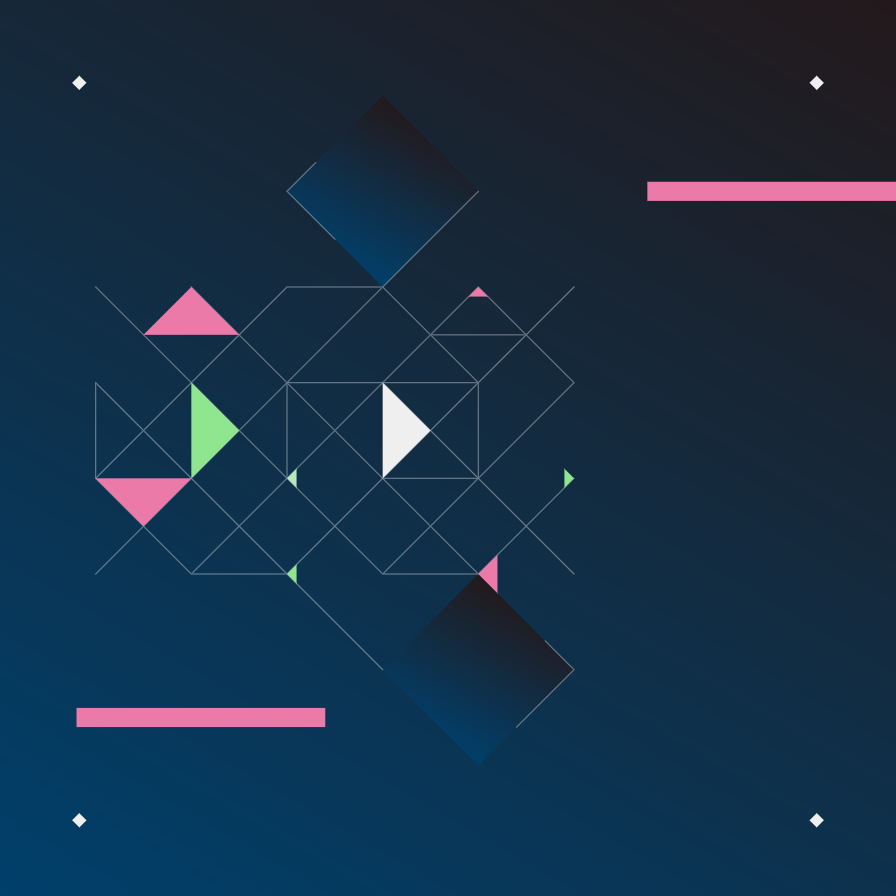
Write a Shadertoy shader that draws this background.

```glsl
// Geometric backdrop: a slanted blue-to-black gradient carrying a lattice of
// hairlines, shaded diamonds, flat triangles, bars and corner marks.
// Everything is a distance function in grid cells, x right and y down.

const float CELL = 0.10677;            // grid cell as a share of the canvas
const float HAIRLINE = 0.0122;         // line width in cells
const float LINE_ALPHA = 0.4;
const vec2 GRADIENT_DIR = vec2(0.5, 0.866);
const vec2 BAR_HALF = vec2(1.3, 0.1);
const vec2 MARK_CENTER = vec2(4.683, 4.72);
const float MARK_SPREAD = 3.854;
const float MARK_RADIUS = 0.075;

const vec3 DEEP_BLUE = vec3(0.0, 0.25, 0.42);
const vec3 WARM_BLACK = vec3(0.137, 0.098, 0.106);
const vec3 PINK = vec3(0.92, 0.48, 0.66);
const vec3 GREEN = vec3(0.56, 0.90, 0.56);
const vec3 PALE_GREEN = vec3(0.71, 0.91, 0.75);
const vec3 WHITE = vec3(0.937);

const vec2 UP = vec2(0, -1), DOWN = vec2(0, 1);
const vec2 LEFT = vec2(-1, 0), RIGHT = vec2(1, 0);

float pixel;   // size of one pixel in cells

float segment(vec2 p, vec2 a, vec2 b) {
    vec2 ab = b - a;
    return length(p - a - ab * clamp(dot(p - a, ab) / dot(ab, ab), 0.0, 1.0));
}

float diamond(vec2 p, float radius) {
    return (abs(p.x) + abs(p.y) - radius) * 0.7071;
}

// Right-angled triangle with its tip at p = 0, pointing along dir
float triangle(vec2 p, vec2 dir, float height) {
    float along = -dot(p, dir);
    float across = abs(dot(p, vec2(-dir.y, dir.x)));
    return max((across - along) * 0.7071, along - height);
}

float bar(vec2 p) {
    vec2 q = abs(p) - BAR_HALF;
    return max(q.x, q.y);
}

void fill(inout vec3 color, vec3 paint, float dist) {
    color = mix(color, paint, clamp(0.5 - dist / pixel, 0.0, 1.0));
}

vec3 ramp(float t) {
    return mix(DEEP_BLUE, WARM_BLACK, clamp(t, 0.0, 1.0));
}

void shadedDiamond(inout vec3 color, vec2 p) {
    float slope = dot(vec2(p.x, -p.y), GRADIENT_DIR) / GRADIENT_DIR.y;
    fill(color, ramp(0.5 + 0.5 * slope), diamond(p, 1.0));
}

float lattice(vec2 p) {
    float d = 1e3;
    // Rising diagonals, clipped to the lattice box
    for (float s = 6.0; s <= 11.0; s++) {
        float x0 = max(1.0, s - 6.0), x1 = min(6.0, s - 3.0);
        d = min(d, segment(p, vec2(x0, s - x0), vec2(x1, s - x1)));
    }
    // Falling diagonals
    for (float k = -4.0; k <= 2.0; k++) {
        float x0 = k == 0.0 ? 4.0 : max(1.0, k + 3.0);
        float x1 = k == 1.0 ? 5.0 : min(6.0, k + 6.0);
        d = min(d, segment(p, vec2(x0, x0 - k), vec2(x1, x1 - k)));
    }
    // Uprights and the short levels of the lower row
    for (float x = 1.0; x <= 5.0; x += 2.0)
        d = min(d, segment(p, vec2(x, 4), vec2(x, 5)));
    for (float x = 2.0; x <= 4.0; x += 2.0)
        d = min(d, segment(p, vec2(x, 6), vec2(x + 1.0, 6)));
    // Remaining levels
    d = min(d, segment(p, vec2(3, 3), vec2(4, 3)));
    d = min(d, segment(p, vec2(4.5, 3.5), vec2(5.5, 3.5)));
    d = min(d, segment(p, vec2(3, 4), vec2(5, 4)));
    d = min(d, segment(p, vec2(4, 5), vec2(5, 5)));
    // Extensions along the diamonds
    d = min(d, segment(p, vec2(4, 3), vec2(5, 2)));
    d = min(d, segment(p, vec2(3, 6), vec2(4, 7)));
    d = min(d, segment(p, vec2(3, 2), vec2(3.3, 1.7)));
    d = min(d, segment(p, vec2(3, 2), vec2(3.5, 2.5)));
    d = min(d, segment(p, vec2(6, 7), vec2(5.4, 7.6)));
    return min(d, segment(p, vec2(6, 7), vec2(5.7, 6.7)));
}

void mainImage(out vec4 fragColor, in vec2 fragCoord) {
    vec2 uv = fragCoord / iResolution.xy;
    vec2 p = vec2(uv.x, 1.0 - uv.y) / CELL;
    pixel = 1.0 / (CELL * iResolution.y);

    vec3 color = ramp(dot(uv, GRADIENT_DIR) / (GRADIENT_DIR.x + GRADIENT_DIR.y));
    shadedDiamond(color, p - vec2(4, 2));
    shadedDiamond(color, p - vec2(5, 7));

    // Hairlines, weighted by how much of the pixel they cover
    float cover = min(HAIRLINE, 0.5 * (HAIRLINE + pixel) - lattice(p)) / pixel;
    color = mix(color, WHITE, LINE_ALPHA * clamp(cover, 0.0, 1.0));

    // Triangles
    fill(color, PINK, triangle(p - vec2(2, 3), UP, 0.5));
    fill(color, PINK, triangle(p - vec2(1.5, 5.5), DOWN, 0.5));
    fill(color, GREEN, triangle(p - vec2(2.5, 4.5), RIGHT, 0.5));
    fill(color, WHITE, triangle(p - vec2(4.5, 4.5), RIGHT, 0.5));
    fill(color, PINK, triangle(p - vec2(5, 3), UP, 0.1));
    fill(color, PINK, triangle(p - vec2(5, 6), LEFT, 0.2));
    fill(color, PALE_GREEN, triangle(p - vec2(3, 5), LEFT, 0.1));
    fill(color, GREEN, triangle(p - vec2(3, 6), LEFT, 0.1));
    fill(color, GREEN, triangle(p - vec2(6, 5), RIGHT, 0.1));

    // Bars and the four mirrored corner marks
    fill(color, PINK, min(bar(p - vec2(2.1, 7.5)), bar(p - vec2(8.067, 2))));
    fill(color, WHITE, diamond(abs(p - MARK_CENTER) - MARK_SPREAD, MARK_RADIUS));
    fragColor = vec4(color, 1.0);
}
```
